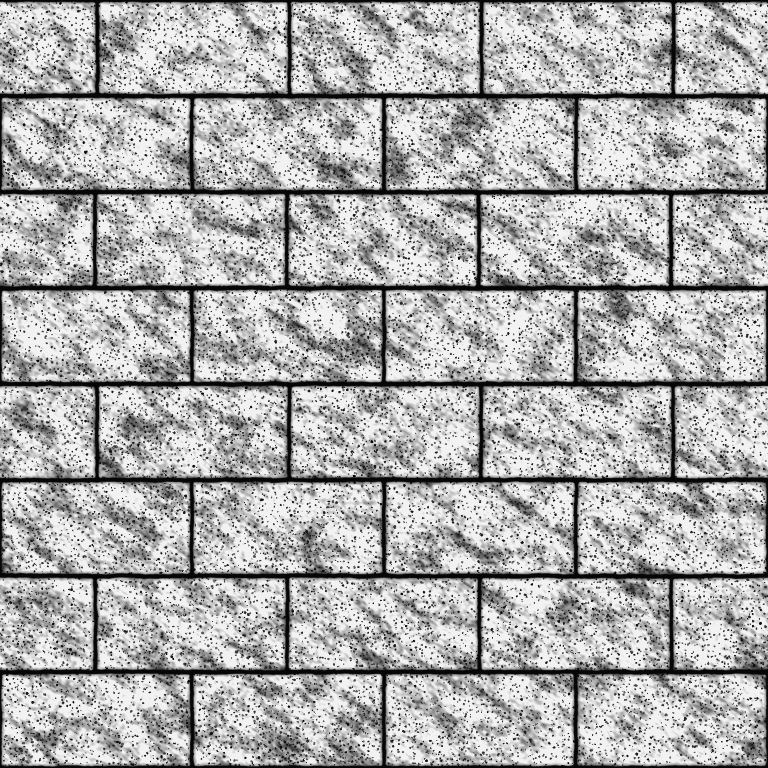
Reproduce this texture procedurally as a WebGL 2 fragment shader.

```glsl
#version 300 es
precision highp float;
// Running-bond wall of rough, speckled pale granite blocks with thin black joints.

#define GRID vec2(4.0, 8.0)         // blocks across and down
#define JOINT vec2(0.0022, 0.0027)  // half widths of upright and level joints
#define CORNER 0.003                // corner radius of a block
#define WOBBLE 0.0016               // raggedness of the block edges
#define SHIFT 0.007                 // sideways drift of a course
#define RELIEF 0.75                 // strength of the diagonal chiselled relief
#define GRAIN 0.38                  // strength of the fine grain
#define SPECK_CELLS 115.0           // coarsest speck cells across the canvas
#define SPECK_SIZE 0.21             // largest speck radius, in cells
#define STONE 0.88                  // base grey of the stone
#define BLACK 0.025                 // grey of joints and specks

uniform vec2 u_resolution;
out vec4 fragColor;

float hash(vec2 p) {
  vec3 q = fract(p.xyx * vec3(0.1031, 0.1030, 0.0973));
  q += dot(q, q.yzx + 33.33);
  return fract((q.x + q.y) * q.z);
}

float cornerSlope(vec2 cell, vec2 offset) {
  float angle = 6.28318 * hash(cell);
  return dot(vec2(cos(angle), sin(angle)), offset);
}

float gradientNoise(vec2 p) {
  vec2 i = floor(p), f = fract(p);
  vec2 u = f * f * f * (f * (f * 6.0 - 15.0) + 10.0);
  vec2 e = vec2(0.0, 1.0);
  return mix(mix(cornerSlope(i, f), cornerSlope(i + e.yx, f - e.yx), u.x),
             mix(cornerSlope(i + e, f - e), cornerSlope(i + 1.0, f - 1.0), u.x), u.y);
}

float fbm(vec2 p) {
  float sum = 0.0, amplitude = 0.6;
  for (int i = 0; i < 4; i++) {
    sum += amplitude * gradientNoise(p);
    p = p * 2.07 + 17.3;
    amplitude *= 0.62;
  }
  return sum;
}

mat2 rotation(float angle) {
  float c = cos(angle), s = sin(angle);
  return mat2(c, s, -s, c);
}

float roundedBox(vec2 p, vec2 halfSize, float radius) {
  vec2 q = abs(p) - halfSize + radius;
  return length(max(q, 0.0)) + min(max(q.x, q.y), 0.0) - radius;
}

// Irregular dots in three rotated grids; density is the chance of a dot per cell.
float specks(vec2 p, float density, float pixel) {
  float cover = 0.0, cells = SPECK_CELLS;
  p += 0.0011 * vec2(gradientNoise(p * 260.0), gradientNoise(p * 260.0 + 71.0));
  for (int i = 0; i < 3; i++) {
    vec2 g = rotation(0.5 + 1.1 * float(i)) * p * cells + 300.0;
    vec2 id = floor(g);
    vec2 center = 0.3 + 0.4 * vec2(hash(id + 3.1), hash(id + 57.7));
    float radius = SPECK_SIZE * mix(0.5, 1.0, hash(id + 91.3));
    float aa = 0.6 * pixel * cells;
    float dot1 = 1.0 - smoothstep(radius - aa, radius + aa, length(fract(g) - center));
    float strength = mix(0.55, 1.0, hash(id + 23.9));
    cover = max(cover, dot1 * strength * step(hash(id), density));
    cells *= 1.22;
  }
  return cover;
}

void main() {
  vec2 p = gl_FragCoord.xy / u_resolution;
  float pixel = 1.0 / min(u_resolution.x, u_resolution.y);

  // Courses: every other one moves half a block, with a slight drift.
  vec2 ragged = vec2(gradientNoise(p * 38.0), gradientNoise(p * 38.0 + 40.0));
  vec2 fine = vec2(gradientNoise(p * 130.0), gradientNoise(p * 130.0 + 9.0));
  vec2 g = (p + WOBBLE * (ragged + 0.5 * fine)) * GRID;
  float course = floor(g.y);
  float odd = mod(course, 2.0);
  g.x += 0.5 * odd + odd * SHIFT * GRID.x * (hash(vec2(course, 5.0)) - 0.35);
  vec2 id = vec2(mod(floor(g.x), GRID.x), course);
  vec2 local = fract(g);
  float edge = roundedBox((local - 0.5) / GRID, 0.5 / GRID - JOINT, CORNER);

  // Rough face: relief stretched along a falling diagonal, shifted per block.
  vec2 face = p + 7.0 * vec2(hash(id + 11.0), hash(id + 29.0));
  vec2 slanted = rotation(0.6) * face;
  float relief = fbm(slanted * vec2(17.0, 36.0));
  float grain = gradientNoise(slanted * vec2(130.0, 190.0));
  float patches = gradientNoise(face * vec2(9.0, 14.0) + 50.0);
  float stain = smoothstep(0.0, 0.55, 0.1 - 0.9 * relief - 0.5 * patches
                           + 0.12 * (0.5 - local.y) + 0.12 * (hash(id + 47.0) - 0.5));
  float tone = STONE + RELIEF * relief + GRAIN * grain - 0.2 * stain;
  tone = clamp(tone, 0.2, 0.95);

  // Dark mineral specks gather in the stained hollows.
  tone = mix(tone, BLACK, specks(face, 0.36 + 0.4 * stain, pixel));

  // Soft dirt along the rim, then the joint itself.
  tone *= 1.0 - 0.35 * smoothstep(-0.0045, 0.0, edge + 0.002 * grain);
  float joint = smoothstep(-0.0007 - 0.5 * pixel, 0.0003 + 0.5 * pixel, edge);
  fragColor = vec4(vec3(mix(tone, BLACK, joint)), 1.0);
}
```
